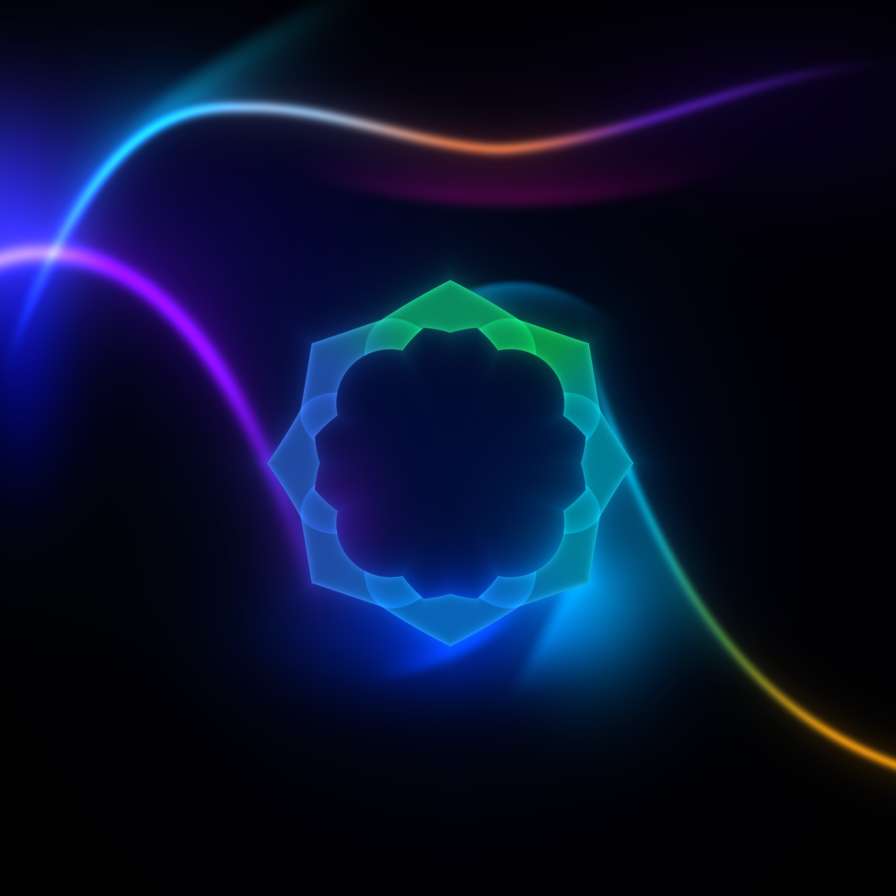
Write a WebGL 2 fragment shader that draws this background.

```glsl
#version 300 es
precision highp float;
// Neon ribbons and soft light on near black, around a translucent eight-pointed ring.
// Ribbons are curves y = f(x) with one-sided veils; the ring is drawn in polar form
// from two interleaved star bands whose overlaps make the bright folds.

uniform vec2 u_resolution;
out vec4 fragColor;

const float PI = 3.14159265;
const vec2 RING_CENTER = vec2(0.5026, 0.483);

// Soft elliptical light
float blob(vec2 p, vec2 center, vec2 radius) {
    vec2 q = (p - center) / radius;
    return exp(-dot(q, q));
}

// Fade in at a..b and out at c..d
float span(float x, float a, float b, float c, float d) {
    return smoothstep(a, b, x) * (1.0 - smoothstep(c, d, x));
}

// Height difference to a curve turned into a true distance
float curveDistance(float h) {
    vec2 slope = vec2(dFdx(h), dFdy(h)) * u_resolution;
    return h / max(length(slope), 0.5);
}

// Bright thread with a faint halo
float thread(float d, float width) {
    return exp(-d * d / (width * width)) + 0.3 * exp(-abs(d) / (width * 3.0));
}

// Light that starts at an edge and fades on its positive side
float veil(float d, float edge, float reach) {
    return smoothstep(-edge, edge, d) * exp(-max(d, 0.0) / reach);
}

float archCurve(float x) {
    return 0.88 - 8.0 * pow(max(0.27 - x, 0.0), 2.5)
        - 0.047 * smoothstep(0.28, 0.57, x) + 0.095 * smoothstep(0.54, 1.0, x);
}

float violetCurve(float x) {
    float s = (x - 0.05) * (x - 0.05);
    return 0.717 - 3.0 * s - 12.0 * s * s;
}

vec3 washes(vec2 p) {
    vec3 c = vec3(0.003, 0.003, 0.008);
    c += vec3(0.13, 0.13, 0.62) * blob(p, vec2(-0.02, 0.77), vec2(0.13, 0.13));
    c += vec3(0.0, 0.01, 0.40) * blob(p, vec2(0.02, 0.62), vec2(0.06, 0.15));
    c += vec3(0.015, 0.01, 0.17) * blob(p, vec2(0.24, 0.73), vec2(0.22, 0.18));
    c += vec3(0.02, 0.0, 0.09) * blob(p, vec2(0.87, 0.87), vec2(0.25, 0.11));
    c += vec3(0.0, 0.03, 0.19) * blob(p, vec2(0.51, 0.46), vec2(0.25, 0.27));
    c += vec3(0.0, 0.08, 0.42) * blob(p, vec2(0.48, 0.29), vec2(0.15, 0.07));
    c += vec3(0.0, 0.32, 0.42) * blob(p, vec2(0.66, 0.33), vec2(0.08, 0.10));
    c += vec3(0.14, 0.0, 0.20) * blob(p, vec2(0.37, 0.42), vec2(0.06, 0.08));
    return c;
}

vec3 ribbons(vec2 p) {
    float x = p.x;
    // Long upper arch, from blue through amber to indigo
    float arch = curveDistance(p.y - archCurve(x));
    vec3 tint = mix(vec3(0.10, 0.30, 0.85), vec3(0.08, 0.52, 0.72), smoothstep(0.05, 0.14, x));
    tint = mix(tint, vec3(0.40, 0.52, 0.58), smoothstep(0.17, 0.30, x));
    tint = mix(tint, vec3(0.58, 0.32, 0.13), smoothstep(0.33, 0.53, x));
    tint = mix(tint, vec3(0.20, 0.07, 0.40), smoothstep(0.56, 0.74, x));
    vec3 c = tint * thread(arch, 0.007) * span(x, 0.0, 0.09, 0.72, 1.02);
    c += vec3(0.0, 0.26, 0.40) * veil(arch, 0.006, 0.035) * span(x, 0.03, 0.13, 0.15, 0.32);
    // Teal feather above the arch
    float feather = curveDistance(p.y - 0.87 - 0.75 * (x - 0.16) + 0.6 * (x - 0.16) * (x - 0.16));
    c += vec3(0.0, 0.33, 0.36) * veil(-feather, 0.018, 0.04)
        * span(x, 0.11, 0.20, 0.21, 0.43) * smoothstep(-0.01, 0.02, arch);
    // Crimson hem below the arch
    float hem = curveDistance(p.y - 0.772 - 0.6 * (x - 0.57) * (x - 0.57));
    c += vec3(0.29, 0.0, 0.19) * veil(hem, 0.012, 0.035) * span(x, 0.30, 0.53, 0.58, 0.86);
    // Violet ribbon falling behind the ring
    float violet = curveDistance(p.y - violetCurve(x));
    tint = mix(vec3(0.46, 0.34, 0.80), vec3(0.42, 0.03, 0.72), smoothstep(0.02, 0.14, x));
    float fall = 1.0 - smoothstep(0.22, 0.37, x);
    c += tint * fall * (thread(violet, 0.011) + 0.2 * veil(violet, 0.01, 0.05));
    // Teal to gold ribbon on the right
    float tail = curveDistance(p.y - 0.085 - 0.475 * exp(-6.2 * (x - 0.67)));
    tint = mix(vec3(0.0, 0.30, 0.32), vec3(0.13, 0.28, 0.10), smoothstep(0.71, 0.79, x));
    tint = mix(tint, vec3(0.66, 0.42, 0.03), smoothstep(0.77, 0.95, x));
    c += tint * thread(tail, 0.006) * smoothstep(0.64, 0.70, x);
    c += vec3(0.0, 0.15, 0.18) * veil(-tail, 0.01, 0.05) * span(p.y, 0.22, 0.34, 0.45, 0.60);
    // Short streaks around the ring
    float cap = curveDistance(p.y - 0.684 + 3.5 * (x - 0.575) * (x - 0.575));
    c += vec3(0.0, 0.34, 0.46) * veil(-cap, 0.006, 0.018) * span(x, 0.49, 0.55, 0.57, 0.70);
    float blade = curveDistance(p.y - 0.24 - 1.9 * (x - 0.58));
    c += vec3(0.0, 0.28, 0.36) * veil(-blade, 0.012, 0.035) * span(p.y, 0.21, 0.30, 0.32, 0.40);
    float keel = curveDistance(p.y - 0.245 - 0.15 * (x - 0.43) - 2.0 * (x - 0.43) * (x - 0.43));
    c += vec3(0.0, 0.14, 0.50) * veil(keel, 0.012, 0.025) * span(x, 0.40, 0.50, 0.52, 0.60);
    return c;
}

// Radius of one star band at an angle from its tip; it bends inward past the valley
float bandRadius(float g) {
    float bend = max(g - 0.39, 0.0);
    return 0.1757 / cos(0.538 - g) - 0.5 * bend * bend;
}

// Notched inner outline, f = angle from the nearest axis
float holeRadius(float f) {
    float notch = min(0.1455 + 0.044 * f, 0.154 - 0.084 * (f - 0.192));
    float k = PI / 4.0 - f;
    return max(notch, 0.155 - 0.125 * k * k);
}

vec3 ringTint(vec2 n) {
    vec3 c = mix(vec3(0.04, 0.48, 0.86), vec3(0.04, 0.68, 0.46), smoothstep(0.25, 0.95, n.y));
    c = mix(c, vec3(0.15, 0.36, 0.78), smoothstep(0.25, 0.9, -n.x));
    c = mix(c, vec3(0.0, 0.60, 0.72), smoothstep(0.3, 0.9, n.x));
    return mix(c, vec3(0.04, 0.72, 0.34), blob(n, vec2(0.6, 0.8), vec2(0.38, 0.36)));
}

vec3 addRing(vec3 c, vec2 q) {
    float r = length(q), px = 1.0 / u_resolution.y;
    float a = atan(abs(q.y), abs(q.x));
    float g = abs(mod(a + 0.073 * sin(2.0 * a) + PI / 8.0, PI / 4.0) - PI / 8.0);
    float outer = bandRadius(g), fold = bandRadius(PI / 4.0 - g);
    float inner = holeRadius(min(a, PI / 2.0 - a));
    vec3 tint = ringTint(q / max(r, 0.001));
    float mask = smoothstep(-px, px, outer - r) * smoothstep(-px, px, r - inner);
    float away = max(max(r - outer, inner - r), 0.0);
    float rim = exp(-abs(outer - r) / 0.004) + 0.7 * exp(-abs(r - inner) / 0.004);
    float crease = veil(fold - r, 0.0015, 0.012);
    c += tint * (0.22 * exp(-away / 0.012) + 0.10 * exp(-away / 0.04)) * (1.0 - mask);
    vec3 body = tint * (0.84 + 0.28 * crease + 0.28 * rim) + 0.07 * rim;
    return mix(c, body, 0.95 * mask);
}

void main() {
    vec2 p = gl_FragCoord.xy / u_resolution;
    vec3 color = addRing(washes(p) + ribbons(p), p - RING_CENTER);
    fragColor = vec4(clamp(color, 0.0, 1.0), 1.0);
}
```
